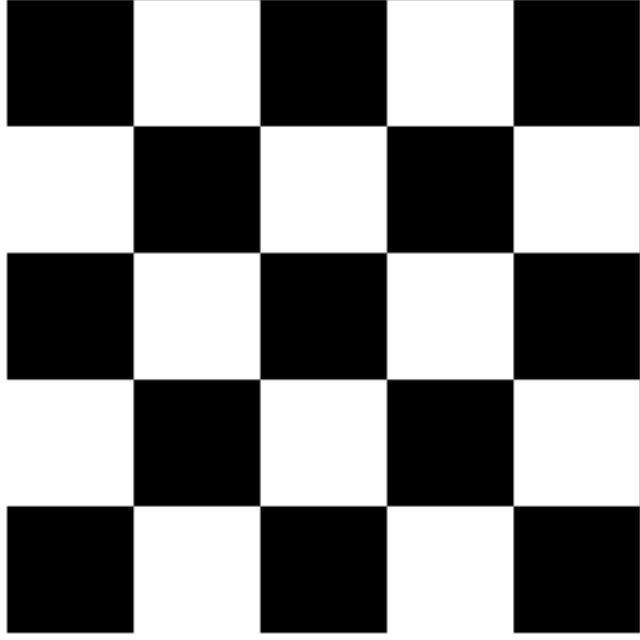
A Shadertoy shader for this pattern:

```glsl
// A five by five checkerboard of black and white squares, with a thin white
// margin on the left and bottom. Each axis gives a soft coverage of its even
// and odd bands; squares where both axes agree are black.

// Soft coverage of the even bands along each axis, for p in cells
vec2 evenBands(vec2 p, float softness) {
    vec2 edgeDistance = 0.5 - abs(mod(p + 0.5, 2.0) - 1.0);
    return clamp(0.5 + 0.5 * edgeDistance / softness, 0.0, 1.0);
}

void mainImage(out vec4 fragColor, in vec2 fragCoord) {
    vec2 uv = fragCoord / iResolution.xy;

    // Board coordinates: one unit per square, zero at the inner margin corner
    float cellSize = 0.1979;
    vec2 p = (uv - 0.011) / cellSize;

    // Narrow grey ramp at the edges, never thinner than a pixel
    float softness = max(0.0019, 0.6 / iResolution.y) / cellSize;

    // Odd bands are dropped below the first square to leave the margin white
    vec2 even = evenBands(p, softness);
    vec2 odd = (1.0 - even) * step(0.5, p);

    float black = even.x * even.y + odd.x * odd.y;
    fragColor = vec4(vec3(1.0 - black), 1.0);
}
```
